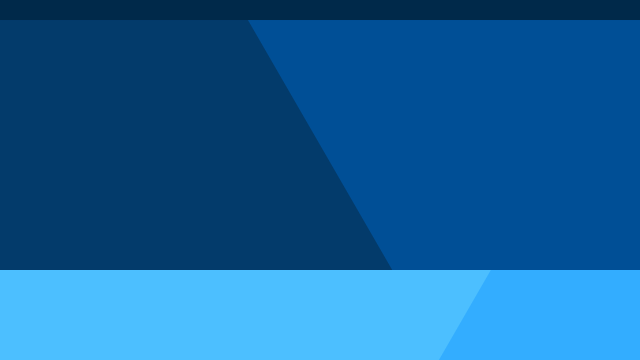
Give the GLSL for this background, as a Shadertoy shader.

```glsl
// Flat blue panels: a thin dark strip on top, a wide middle panel and a light
// base, the last two each split by a slanted edge 30 degrees off vertical.
// Every edge is a signed distance, smoothed over about one pixel.

#define STRIP_BOTTOM 0.9444   // lower edge of the top strip, in canvas heights
#define BASE_TOP     0.25     // upper edge of the light base
#define PANEL_SPLIT  0.2007   // x of the middle split at BASE_TOP, from centre
#define BASE_SPLIT   0.4745   // x of the base split at BASE_TOP, from centre
#define SLANT        0.5236   // tilt of both splits from vertical, in radians

const vec3 STRIP_NAVY  = vec3(0.00, 0.16, 0.29);
const vec3 PANEL_NAVY  = vec3(0.01, 0.23, 0.42);
const vec3 PANEL_BLUE  = vec3(0.00, 0.31, 0.59);
const vec3 BASE_SKY    = vec3(0.30, 0.75, 1.00);
const vec3 BASE_AZURE  = vec3(0.20, 0.68, 1.00);

// Coverage of the side where the signed distance is positive
float cover(float dist) {
    return clamp(dist * iResolution.y + 0.5, 0.0, 1.0);
}

// Signed distance to a line through anchor, tilted clockwise from vertical;
// positive on its right
float rightOf(vec2 p, vec2 anchor, float tilt) {
    return dot(p - anchor, vec2(cos(tilt), -sin(tilt)));
}

void mainImage(out vec4 fragColor, in vec2 fragCoord) {
    // x runs from the centre and y from the bottom, both in canvas heights
    vec2 p = vec2(fragCoord.x - 0.5 * iResolution.x, fragCoord.y) / iResolution.y;

    // Slanted splits
    float panelSide = cover(rightOf(p, vec2(PANEL_SPLIT, BASE_TOP), -SLANT));
    float baseSide  = cover(rightOf(p, vec2(BASE_SPLIT, BASE_TOP), SLANT));
    vec3 panel = mix(PANEL_NAVY, PANEL_BLUE, panelSide);
    vec3 base  = mix(BASE_SKY, BASE_AZURE, baseSide);

    // Horizontal bands, from bottom to top
    vec3 color = mix(base, panel, cover(p.y - BASE_TOP));
    color = mix(color, STRIP_NAVY, cover(p.y - STRIP_BOTTOM));

    fragColor = vec4(color, 1.0);
}
```
